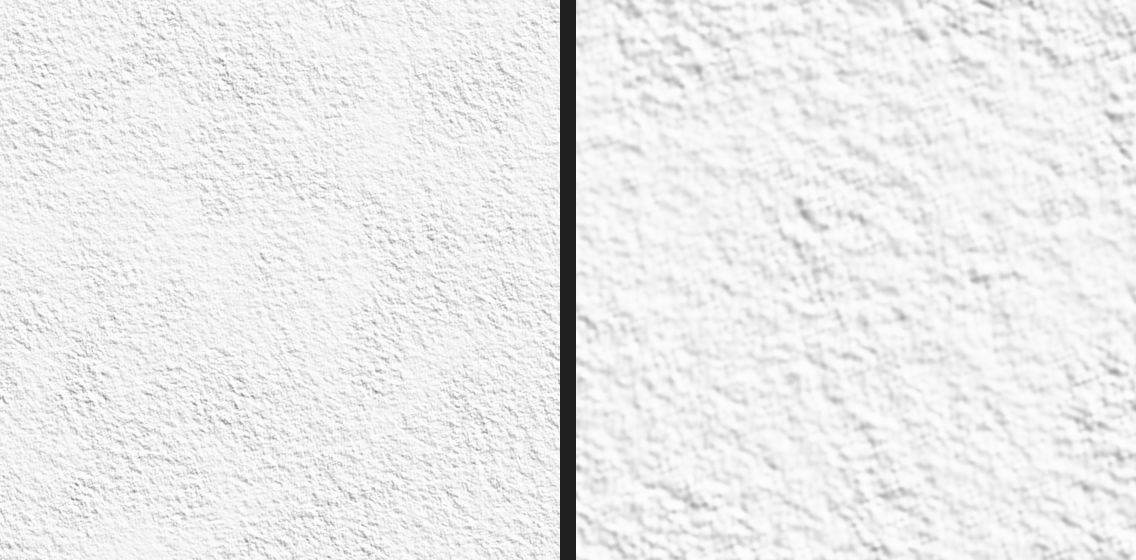
Left, the full canvas; right, a detail of the centre.
Give the GLSL for this texture, as a Shadertoy shader.

```glsl
// Rough white plaster paper: fine embossed grain with short grey slanted creases.
#define GRAIN_SCALE 88.0    // coarsest grains across the canvas
#define GRAIN_ANGLE -0.58   // direction of the creases, radians
#define GRAIN_STRETCH 1.2   // length of a grain over its width
#define EMBOSS_STEP 0.0019  // half distance between the compared heights
#define RELIEF_GAIN 11.6    // steepness of the shading
#define MOTTLE_SCALE 7.0    // broad cloudy patches across the canvas
#define MOTTLE_DEPTH 1.5    // strength of the patches
#define PAPER_WHITE 0.99
#define SHADE_DEPTH 0.066   // darkness of the creases
#define SHADE_BIAS 0.0      // lower values leave more paper white

float hash(vec2 cell) {
    return fract(sin(dot(cell, vec2(127.1, 311.7))) * 43758.5453);
}

mat2 rotation(float angle) {
    float c = cos(angle), s = sin(angle);
    return mat2(c, -s, s, c);
}

// Smooth value noise in 0..1
float noise(vec2 p) {
    vec2 cell = floor(p), f = fract(p);
    f = f * f * (3.0 - 2.0 * f);
    return mix(mix(hash(cell), hash(cell + vec2(1, 0)), f.x),
               mix(hash(cell + vec2(0, 1)), hash(cell + vec2(1, 1)), f.x), f.y);
}

// Layered noise in 0..1, each octave turned to hide the lattice
float fbm(vec2 p, float falloff) {
    float sum = 0.0, total = 0.0, amplitude = 1.0;
    for (int i = 0; i < 3; i++) {
        sum += amplitude * noise(p);
        total += amplitude;
        p = rotation(0.9) * p * 2.03 + 17.3;
        amplitude *= falloff;
    }
    return sum / total;
}

// Height of the paper; x runs along the creases
float height(vec2 p) {
    return fbm(p * GRAIN_SCALE * vec2(1.0 / GRAIN_STRETCH, 1.0) + 40.0, 0.75);
}

void mainImage(out vec4 fragColor, in vec2 fragCoord) {
    vec2 uv = fragCoord / min(iResolution.x, iResolution.y);
    vec2 p = rotation(GRAIN_ANGLE) * uv;

    // Emboss: height difference across the creases
    vec2 across = vec2(0.0, EMBOSS_STEP);
    float slope = (height(p + across) - height(p - across)) * RELIEF_GAIN;

    // Cloudy patches and small clumps deepen or fade the creases
    float mottle = (fbm(uv * MOTTLE_SCALE + 5.0, 0.9) - 0.5) * MOTTLE_DEPTH;

    // Soft knee: lit sides flatten to white, shaded sides darken
    float shade = log(1.0 + exp(slope * (1.0 + mottle) + mottle + SHADE_BIAS));
    fragColor = vec4(vec3(PAPER_WHITE - SHADE_DEPTH * shade), 1.0);
}
```
